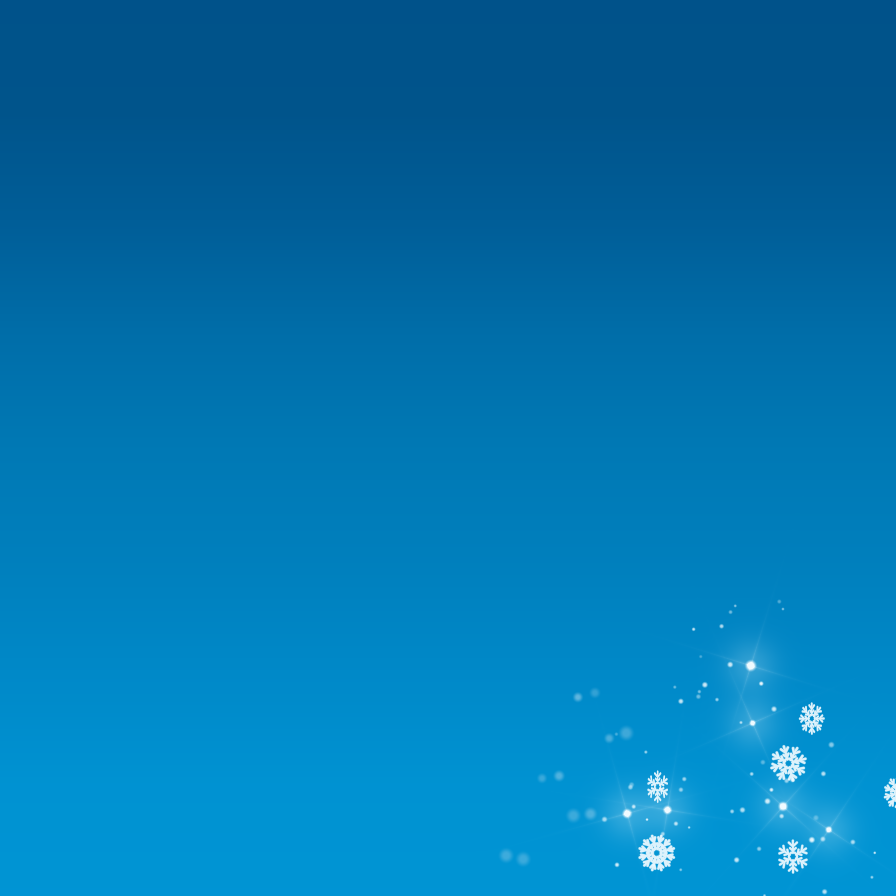
Give the GLSL for this background, as a Shadertoy shader.

```glsl
const int SKY_STEPS = 8;
const vec3 SKY[9] = vec3[9](
    vec3(0.0, 0.582, 0.830), vec3(0.0, 0.573, 0.822), vec3(0.0, 0.536, 0.784),
    vec3(0.0, 0.499, 0.740), vec3(0.0, 0.473, 0.708), vec3(0.0, 0.430, 0.662),
    vec3(0.0, 0.368, 0.596), vec3(0.0, 0.329, 0.545), vec3(0.0, 0.322, 0.540));
const vec3 SNOW = vec3(0.94, 0.98, 1.0);
const vec3 HAZE = vec3(0.55, 0.79, 0.91);

// Flakes: centre, radius, width ratio
const int FLAKES = 6;
const vec4 FLAKE[6] = vec4[6](
    vec4(0.734, 0.122, 0.018, 0.70), vec4(0.733, 0.048, 0.021, 1.0),
    vec4(0.880, 0.148, 0.021, 1.0),  vec4(0.906, 0.198, 0.018, 0.80),
    vec4(0.885, 0.044, 0.019, 0.95), vec4(1.003, 0.115, 0.019, 0.90));
const float ARMS[6] = float[6](6.0, 12.0, 8.0, 8.0, 6.0, 10.0);

// Stars: centre, core radius, spread of the dust around it
const int STARS = 6;
const vec4 STAR[6] = vec4[6](
    vec4(0.838, 0.257, 0.0065, 0.055), vec4(0.700, 0.092, 0.0055, 0.060),
    vec4(0.874, 0.100, 0.0055, 0.050), vec4(0.745, 0.096, 0.0050, 0.065),
    vec4(0.840, 0.193, 0.0035, 0.090), vec4(0.925, 0.074, 0.0038, 0.080));
const int MOTES = 9;
const float MOTE_SIZE = 0.0032;
const float GLOW_SIZE = 0.028;
const float GLOW_STRENGTH = 0.20;
const float STREAK_LENGTH = 0.030;

// Soft discs, in close pairs along the left rim of the swarm
const int DISC_PAIRS = 5;
const vec2 DISC_START = vec2(0.565, 0.044);
const vec2 DISC_STEP = vec2(0.020, 0.045);
const float DISC_SIZE = 0.0085;
const float TAU = 6.2831853;

float hash(float n) {
    return fract(sin(n * 127.1 + 11.7) * 43758.5453);
}

vec2 rotate(vec2 p, float a) {
    float c = cos(a), s = sin(a);
    return vec2(c * p.x - s * p.y, s * p.x + c * p.y);
}

float segment(vec2 p, vec2 a, vec2 b) {
    vec2 d = b - a;
    return length(p - a - d * clamp(dot(p - a, d) / dot(d, d), 0.0, 1.0));
}

vec3 skyColor(float y) {
    float t = clamp(y, 0.0, 0.9999) * float(SKY_STEPS);
    int i = int(t);
    return mix(SKY[i], SKY[i + 1], fract(t));
}

// Coverage of a flake of unit radius, folded into one arm
float snowflake(vec2 p, float arms, float blur) {
    float sector = TAU / arms;
    float angle = mod(atan(p.y, p.x) + 0.5 * sector, sector) - 0.5 * sector;
    vec2 q = length(p) * vec2(cos(angle), abs(sin(angle)));
    float d = segment(q, vec2(0.22, 0.0), vec2(0.93, 0.0));
    float reach = min(0.26, 1.5 / arms);
    d = min(d, segment(q, vec2(0.60, 0.0), vec2(0.82, reach)));
    d = min(d, segment(q, vec2(0.34, 0.0), vec2(0.50, reach * 0.7)));
    d = min(d, abs(length(p) - 0.25));
    return 1.0 - smoothstep(0.075 - blur, 0.075 + blur, d);
}

float softDot(vec2 p, float radius, float blur) {
    return 1.0 - smoothstep(radius * 0.4 - blur, radius + blur, length(p));
}

// Bright core, halo and crossed streaks
float sparkle(vec2 p, float radius, float turn, float blur) {
    float d = length(p);
    vec2 q = abs(rotate(p, turn));
    float streak = exp(-q.x / STREAK_LENGTH - q.y / 0.0012)
                 + exp(-q.y / STREAK_LENGTH - q.x / 0.0012);
    float halo = exp(-d * d / (GLOW_SIZE * GLOW_SIZE));
    return softDot(p, radius, blur) + GLOW_STRENGTH * (halo + streak);
}

void mainImage(out vec4 fragColor, in vec2 fragCoord) {
    vec2 uv = fragCoord / iResolution.xy;
    float pixel = 1.0 / iResolution.y;
    vec3 color = skyColor(uv.y);

    // Soft discs
    for (int i = 0; i < 2 * DISC_PAIRS; i++) {
        float n = float(i), pair = floor(n * 0.5);
        vec2 centre = DISC_START + DISC_STEP * pair;
        centre.x += 0.055 * mod(pair, 2.0) + 0.019 * mod(n, 2.0);
        centre.y += 0.006 * (hash(n) - 0.5);
        float size = DISC_SIZE * (0.65 + 0.4 * hash(n + 20.0));
        float light = 0.25 + 0.45 * hash(n + 40.0);
        color = mix(color, HAZE, light * softDot(uv - centre, size, pixel));
    }

    // Stars with scattered dust
    for (int i = 0; i < STARS; i++) {
        vec2 p = uv - STAR[i].xy;
        float light = sparkle(p, STAR[i].z, 0.3 + float(i), pixel);
        for (int j = 0; j < MOTES; j++) {
            float n = float(i * MOTES + j) + 100.0;
            float reach = STAR[i].w * (0.2 + 1.3 * hash(n));
            vec2 offset = rotate(vec2(reach, 0.0), TAU * hash(n + 90.0));
            float size = MOTE_SIZE * (0.5 + 0.7 * hash(n + 180.0));
            light += (0.3 + 0.6 * hash(n + 270.0)) * softDot(p - offset, size, 0.5 * pixel);
        }
        color = mix(color, SNOW, clamp(light, 0.0, 1.0));
    }

    // Snowflakes
    for (int i = 0; i < FLAKES; i++) {
        float radius = FLAKE[i].z;
        vec2 p = (uv - FLAKE[i].xy) / (radius * vec2(FLAKE[i].w, 1.0));
        float cover = snowflake(rotate(p, 0.26 * float(i) + TAU / 4.0), ARMS[i], 0.8 * pixel / radius);
        color = mix(color, SNOW, 0.92 * cover);
    }
    fragColor = vec4(color, 1.0);
}
```
